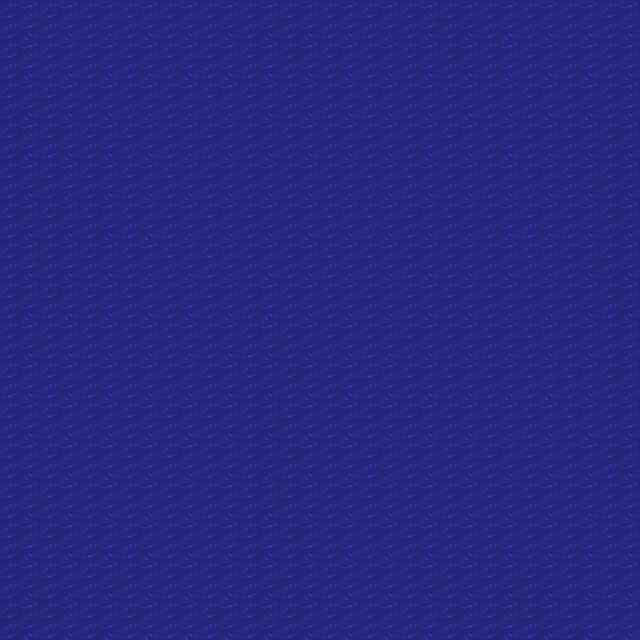
This texture is drawn by a three.js fragment shader. Its source:

```glsl
// Deep blue woven cloth: 32 by 32 small cells, each column raised by half a cell.
// Every cell holds short bright stitches, crisp flecks and a slanted thread band;
// capsule distances draw the stitches and tiled value noise draws the flecks.
varying vec2 vUv;

const float REPEATS = 32.0;
const float GRAIN = 16.0;   // thread steps along one cell
const float RISE = 0.5;     // lift of each column, in cells

const vec3 BASE = vec3(0.136, 0.143, 0.458);
const vec3 WEAVE = vec3(0.16, 0.162, 0.535);
const vec3 STITCH = vec3(0.18, 0.19, 0.61);
const vec3 GLINT = vec3(0.21, 0.22, 0.73);

float hash(vec2 p) {
  return fract(sin(dot(p, vec2(127.1, 311.7))) * 43758.5453);
}

// Noise that wraps after the given period; soft sets the width of its blends
float tiledNoise(vec2 p, float period, float soft) {
  vec2 i = floor(p);
  vec2 f = smoothstep(0.5 - 0.5 * soft, 0.5 + 0.5 * soft, fract(p));
  vec2 a = mod(i, period);
  vec2 b = mod(i + 1.0, period);
  float low = mix(hash(a), hash(vec2(b.x, a.y)), f.x);
  float high = mix(hash(vec2(a.x, b.y)), hash(b), f.x);
  return mix(low, high, f.y);
}

// Capsule from a to b, measured in thread steps
float stitch(vec2 p, vec2 a, vec2 b, float radius) {
  vec2 along = b - a;
  float t = clamp(dot(p - a, along) / max(dot(along, along), 0.001), 0.0, 1.0);
  float d = length(p - a - along * t);
  return 1.0 - smoothstep(radius - 0.4, radius + 0.4, d);
}

float dotMark(vec2 p, vec2 center, float radius) {
  return stitch(p, center, center, radius);
}

void main() {
  // Staggered cells
  vec2 grid = vUv * REPEATS;
  float column = floor(grid.x);
  vec2 lifted = vec2(grid.x, grid.y - RISE * column);
  vec2 cell = floor(lifted);
  vec2 p = fract(lifted) * GRAIN;

  // Slanted thread band running through neighbouring cells
  float slant = fract(grid.y - RISE * grid.x);
  float band = 0.5 + 0.5 * cos(6.2831853 * (slant - 0.38));

  // Broad, faint wear across the cloth
  float wear = tiledNoise(vUv * vec2(7.0, 3.0), 64.0, 1.0);
  float vary = 0.9 + 0.2 * hash(cell);

  // Crisp flecks, stretched along the thread and gathered on the band
  vec2 thread = vec2(p.x * 0.5, p.y);
  float longFleck = tiledNoise(thread, GRAIN, 0.6);
  float shortFleck = tiledNoise(p + 5.0, GRAIN, 0.6);
  float fleck = smoothstep(0.62, 0.8, longFleck * (0.6 + 0.45 * band));
  fleck = max(fleck, smoothstep(0.66, 0.86, shortFleck * (0.7 + 0.35 * band)));

  vec3 color = mix(BASE, WEAVE, 0.3 * band + 0.25 * (wear - 0.3));
  color = mix(color, WEAVE, 0.95 * fleck);

  // Dim stitches trailing the bright ones
  float dim = stitch(p, vec2(1.6, 2.2), vec2(3.8, 1.6), 0.65);
  dim = max(dim, stitch(p, vec2(10.8, 3.8), vec2(13.2, 4.9), 0.7));
  dim = max(dim, dotMark(p, vec2(12.0, 11.2), 0.85));
  dim = max(dim, dotMark(p, vec2(3.0, 6.4), 0.75));
  color = mix(color, STITCH, 0.9 * dim * vary);

  // Two bright dots and a short bright stitch
  float bright = dotMark(p, vec2(5.0, 9.0), 0.95);
  bright = max(bright, dotMark(p, vec2(8.5, 12.0), 0.9));
  bright = max(bright, stitch(p, vec2(6.6, 2.5), vec2(9.0, 3.1), 0.75));
  color = mix(color, GLINT, 0.9 * bright * vary);

  gl_FragColor = vec4(color, 1.0);
}
```
